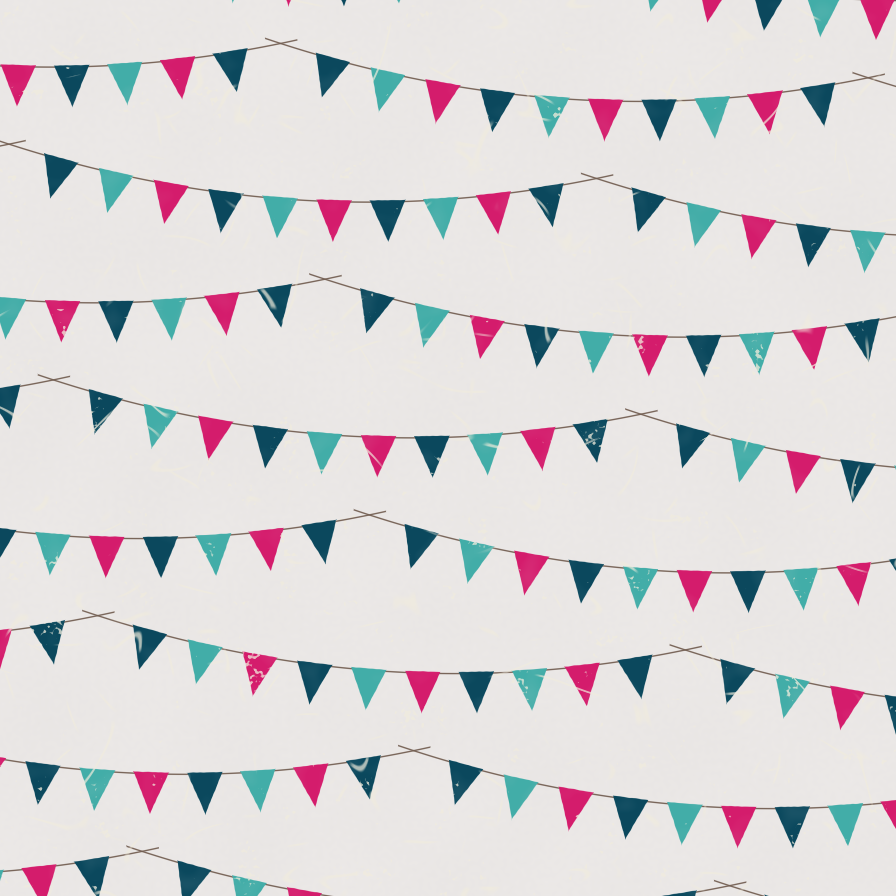
Give the GLSL for this pattern, as a Shadertoy shader.

```glsl
// Strings of triangular pennants on pale paper, laid out on a slanted lattice.
// Each lattice point starts one sagging parabola carrying ten flags in three
// colours; gradient noise adds flecks, scratches and soft fading.

// Layout, in canvas heights with y pointing down
const vec2 ORIGIN = vec2(0.3138, 0.0487);        // one knot where strings cross
const vec2 ALONG = vec2(0.6557, 0.0383);         // knot to knot on one string
const vec2 ACROSS = vec2(-0.3031, 0.1124);       // knot to knot between rows
const float START_SLOPE = 0.3228;
const float SAG = 0.404;
const float OVERHANG = 0.018;                    // loose end past the knot
const float STRING_HALF = 0.00078;

// Pennants
const float FLAG_COUNT = 10.0;
const float FIRST_FLAG = 0.0573;
const float FLAG_STEP = 0.0602;
const float FLAG_BOW = 0.0039;                   // shift of the middle flags
const float FLAG_HALF = 0.0197;
const float FLAG_LENGTH = 0.0463;
const float FLAG_LIFT = 0.0019;                  // cloth above the string
const float EDGE_ROUGHNESS = 0.0005;

// Colours
const vec3 PAPER = vec3(0.918, 0.906, 0.900);
const vec3 CREAM = vec3(0.945, 0.925, 0.860);
const vec3 TWINE = vec3(0.45, 0.37, 0.32);
const vec3 NAVY = vec3(0.015, 0.265, 0.350);
const vec3 TEAL = vec3(0.240, 0.670, 0.650);
const vec3 PINK = vec3(0.830, 0.085, 0.410);

// Wear
const float FLAG_WEAR_LEVEL = 0.44;              // higher keeps more colour
const float FLAG_WEAR_SPREAD = 0.22;             // difference between flags
const float PAPER_WEAR_LEVEL = 0.42;

float hash(vec2 c) {
    vec3 h = fract(c.xyx * 0.1031);
    h += dot(h, h.yzx + 33.33);
    return fract((h.x + h.y) * h.z);
}

float cornerNoise(vec2 cell, vec2 offset) {
    float angle = 6.2832 * hash(cell);
    return dot(vec2(cos(angle), sin(angle)), offset);
}

float gradientNoise(vec2 p) {
    vec2 c = floor(p), f = p - c;
    vec2 w = f * f * f * (f * (f * 6.0 - 15.0) + 10.0);
    vec2 e = vec2(1.0, 0.0);
    return mix(mix(cornerNoise(c, f), cornerNoise(c + e, f - e), w.x),
               mix(cornerNoise(c + e.yx, f - e.yx), cornerNoise(c + 1.0, f - 1.0), w.x), w.y);
}

// Thin contours of stretched noise, broken up by a mask
float scratches(vec2 p) {
    float mark = 0.0;
    for (int i = 0; i < 4; i++) {
        float angle = 0.25 + 0.85 * float(i);
        vec2 q = mat2(cos(angle), -sin(angle), sin(angle), cos(angle)) * p + 17.0 * float(i);
        float line = 1.0 - smoothstep(0.008, 0.04, abs(gradientNoise(q * vec2(8.0, 24.0))));
        float mask = smoothstep(0.27, 0.42, gradientNoise(q * vec2(15.0, 21.0) + 5.3));
        mark = max(mark, line * mask);
    }
    return mark;
}

// Fine flecks gathered into patches
float fleckField(vec2 p) {
    return 0.55 * gradientNoise(p * 230.0) + 0.45 * gradientNoise(p * vec2(85.0, 105.0) + 3.7)
         + 0.70 * gradientNoise(p * 23.0 + 9.1);
}

float curveHeight(float x) { return x * (START_SLOPE - SAG * x); }
float curveSlope(float x) { return START_SLOPE - 2.0 * SAG * x; }

float stringDistance(vec2 r) {
    float slope = curveSlope(r.x);
    float d = abs(r.y - curveHeight(r.x)) * inversesqrt(1.0 + slope * slope) - STRING_HALF;
    return max(d, max(-r.x, r.x - ALONG.x) - OVERHANG);
}

// Triangle hanging square to the string at its own anchor
float flagDistance(vec2 r, float index) {
    float x = FIRST_FLAG + FLAG_STEP * index
            + FLAG_BOW * sin(3.1416 * index / (FLAG_COUNT - 1.0));
    vec2 tangent = normalize(vec2(1.0, curveSlope(x)));
    r -= vec2(x, curveHeight(x));
    vec2 q = vec2(abs(dot(r, tangent)), dot(r, vec2(-tangent.y, tangent.x)) + FLAG_LIFT);
    float side = dot(q - vec2(FLAG_HALF, 0.0), normalize(vec2(FLAG_LENGTH, FLAG_HALF)));
    return max(-q.y, side);
}

void mainImage(out vec4 fragColor, in vec2 fragCoord) {
    float pixel = 1.0 / iResolution.y;
    vec2 p = vec2(fragCoord.x, iResolution.y - fragCoord.y) * pixel;
    float flecks = fleckField(p), scratch = scratches(p);
    float fade = gradientNoise(p * 38.0 + 21.0);
    float rough = EDGE_ROUGHNESS * gradientNoise(p * 160.0);

    // Paper
    vec3 color = PAPER + 0.008 * gradientNoise(p * 9.0) + 0.006 * gradientNoise(p * 150.0);
    float stain = smoothstep(PAPER_WEAR_LEVEL, PAPER_WEAR_LEVEL + 0.2, flecks);
    color = mix(color, CREAM, max(0.6 * stain, 0.55 * scratch));

    // Strings and flags from the neighbouring lattice cells
    vec2 home = floor(inverse(mat2(ALONG, ACROSS)) * (p - ORIGIN));
    for (int k = 0; k < 6; k++) {
        vec2 cell = home + vec2(k % 3 - 1, k / 3);
        vec2 r = p - ORIGIN - cell.x * ALONG - cell.y * ACROSS;
        float twine = smoothstep(0.7, -0.7, stringDistance(r) / pixel);
        color = mix(color, TWINE, twine * (0.95 - 0.4 * scratch));

        float index = clamp(round((r.x - FIRST_FLAG) / FLAG_STEP), 0.0, FLAG_COUNT - 1.0);
        float hue = mod(index, 3.0);
        vec3 cloth = hue < 0.5 ? NAVY : hue < 1.5 ? TEAL : PINK;
        float level = FLAG_WEAR_LEVEL + FLAG_WEAR_SPREAD * (hash(cell * 7.0 + index + 50.0) - 0.5);
        float worn = max(0.75 * smoothstep(level, level + 0.2, flecks), 0.7 * scratch);
        cloth = mix(cloth, PAPER, 0.03 + 0.12 * max(fade, 0.0));
        cloth = mix(cloth, CREAM, worn);
        color = mix(color, cloth, smoothstep(0.7, -0.7, (flagDistance(r, index) + rough) / pixel));
    }
    fragColor = vec4(color, 1.0);
}
```
